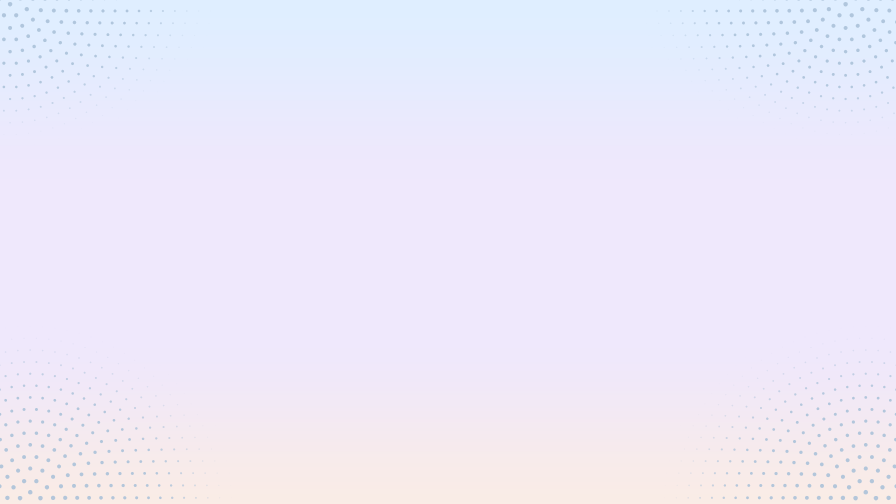
A WebGL 1 fragment shader for this background:

```glsl
precision highp float;

uniform vec2 u_resolution;

#define RING_GAP 0.0235
#define DOT_RADIUS 0.0046
#define DOT_OPACITY 0.9
#define SKY vec3(0.875, 0.933, 1.0)
#define LAVENDER vec3(0.936, 0.908, 0.988)
#define PEACH vec3(0.980, 0.925, 0.898)
#define DOT_COLOR vec3(0.67, 0.76, 0.85)

const float TAU = 6.28318;

// Vertical wash: sky above, lavender across the middle, peach below
vec3 wash(float y) {
  vec3 color = mix(LAVENDER, SKY, smoothstep(0.62, 1.0, y));
  return mix(PEACH, color, smoothstep(-0.04, 0.34, y));
}

// Distance to the nearest dot on concentric rings of 6, 12, 18... dots
float ringDotDistance(vec2 q) {
  float radius = length(q);
  float ring = max(floor(radius / RING_GAP + 0.5), 1.0);
  float count = 6.0 * ring;
  float turn = atan(q.y, q.x) / TAU * count;
  float arc = (fract(turn) - 0.5) * TAU / count * radius;
  return length(vec2(radius - ring * RING_GAP, arc));
}

// Halftone patch whose dots shrink to nothing at its elliptical reach
float halftone(vec2 q, vec2 reach, float pixel) {
  float falloff = clamp(1.0 - length(q / reach), 0.0, 1.0);
  float radius = DOT_RADIUS * pow(falloff, 0.65);
  float edge = clamp(0.5 + (radius - ringDotDistance(q)) / pixel, 0.0, 1.0);
  float coverage = min(1.0, 2.0 * radius / pixel);
  return edge * coverage * smoothstep(0.0, 0.45, falloff);
}

void main() {
  float pixel = 1.0 / u_resolution.y;
  vec2 p = gl_FragCoord.xy * pixel;
  float aspect = u_resolution.x * pixel;
  vec3 color = wash(p.y);

  // One patch per corner, with larger reach along the bottom
  for (int i = 0; i < 4; i++) {
    float right = mod(float(i), 2.0);
    float top = floor(float(i) / 2.0);
    float inset = mix(0.06, mix(0.02, 0.10, right), top);
    vec2 center = vec2(mix(inset, aspect - inset, right), top * 1.015);
    vec2 reach = vec2(0.43, mix(0.37, 0.31, top));
    color = mix(color, DOT_COLOR, DOT_OPACITY * halftone(p - center, reach, pixel));
  }

  gl_FragColor = vec4(color, 1.0);
}
```
